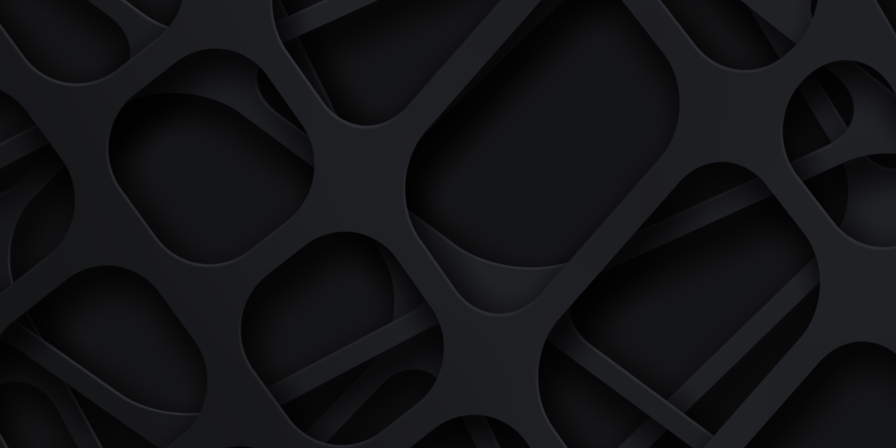
Give the GLSL for this background, as a Shadertoy shader.

```glsl
// Dark stacked lattices with rounded holes, lit from the upper right.
// Each lattice joins tilted rails and staggered rungs with round fillets;
// the layers are painted back to front, each casting a soft shadow below.

struct Lattice {
    float railAngle, rungAngle;      // radians from the x axis
    float railSpacing, rungSpacing;
    float halfWidth, fillet;
    float seed;
};

const vec3 FLOOR_COLOR = vec3(0.080, 0.081, 0.089);
const vec3 BAR_DIM     = vec3(0.084, 0.087, 0.096);
const vec3 BAR_LIT     = vec3(0.127, 0.131, 0.147);
const vec3 RIM_COLOR   = vec3(0.190, 0.198, 0.218);
const vec2 LIGHT_DIR   = vec2(0.50, 0.866);
const vec2 SHADOW_SHIFT = vec2(0.022, -0.036);
const float SHADOW_REACH = 0.09;
const float RIM_WIDTH = 0.009;

float hash(float n) {
    return fract(sin(n * 127.1 + 3.7) * 43758.5453);
}

float valueNoise(vec2 p) {
    vec2 cell = floor(p), f = p - cell;
    f = f * f * (3.0 - 2.0 * f);
    float n = cell.x + cell.y * 57.0;
    return mix(mix(hash(n), hash(n + 1.0), f.x),
               mix(hash(n + 57.0), hash(n + 58.0), f.x), f.y);
}

vec2 lineNormal(float angle) {
    return vec2(-sin(angle), cos(angle));
}

// Union of two distances with a circular fillet in the inner corners
float roundUnion(float a, float b, float r) {
    return max(r, min(a, b)) - length(max(vec2(r - a, r - b), 0.0));
}

// Signed distance to the bars, negative inside
float latticeDistance(vec2 p, Lattice net) {
    float rail = 1e3, strip = 0.0;
    for (int i = -4; i <= 4; i++) {
        float id = float(i) + net.seed;
        float tilt = 0.18 * (hash(id) - 0.5);
        float place = float(i) + 0.4 * (hash(id + 20.0) - 0.5);
        float side = dot(p, lineNormal(net.railAngle + tilt)) - place * net.railSpacing;
        rail = min(rail, abs(side));
        strip += step(0.0, side);
    }
    // Every strip between two rails has its own rung phase and tilt
    float stripId = strip + net.seed;
    float angle = net.rungAngle + 0.22 * (hash(stripId + 40.0) - 0.5);
    float along = dot(p, lineNormal(angle)) / net.rungSpacing + hash(stripId + 60.0);
    float rung = abs(fract(along) - 0.5) * net.rungSpacing;
    return roundUnion(rail - net.halfWidth, rung - net.halfWidth, net.fillet);
}

vec3 barColor(vec2 p, float seed) {
    float sweep = smoothstep(-1.0, 0.1, p.x + 0.5 * p.y);
    float patches = 0.65 + 0.5 * valueNoise(p * 2.2 + seed);
    return mix(BAR_DIM, BAR_LIT, clamp(sweep * patches, 0.0, 1.0));
}

// Darkens the layers below, then lays the lattice and its lit rim on top
vec3 paintLattice(vec3 below, vec2 p, Lattice net, float shadowStrength) {
    float pixel = 1.0 / iResolution.y;
    float d = latticeDistance(p, net);

    float caster = latticeDistance(p - SHADOW_SHIFT, net);
    float shadow = 1.0 - smoothstep(-net.halfWidth, SHADOW_REACH, caster);
    below *= 1.0 - shadowStrength * shadow;

    float probe = 0.002;
    float facing = (latticeDistance(p + LIGHT_DIR * probe, net) - d) / probe;
    float rim = smoothstep(-RIM_WIDTH, -0.3 * RIM_WIDTH, d)
              * smoothstep(0.1, 1.0, facing)
              * (0.45 + 0.55 * valueNoise(p * 3.0 + net.seed + 9.0));
    vec3 bar = mix(barColor(p, net.seed), RIM_COLOR, rim);

    return mix(below, bar, 1.0 - smoothstep(-pixel, pixel, d));
}

void mainImage(out vec4 fragColor, in vec2 fragCoord) {
    vec2 p = (fragCoord - 0.5 * iResolution.xy) / iResolution.y;

    Lattice back   = Lattice(-1.08, 0.84, 1.00, 0.85, 0.024, 0.13, 11.0);
    Lattice middle = Lattice(-0.66, 0.52, 0.80, 0.76, 0.025, 0.14, 131.0);
    Lattice front  = Lattice(-0.98, 0.75, 0.58, 0.50, 0.034, 0.15, 307.0);

    vec3 color = FLOOR_COLOR;
    color = paintLattice(color, p, back, 0.60);
    color = paintLattice(color, p, middle, 0.68);
    color = paintLattice(color, p, front, 0.78);
    fragColor = vec4(color, 1.0);
}
```
